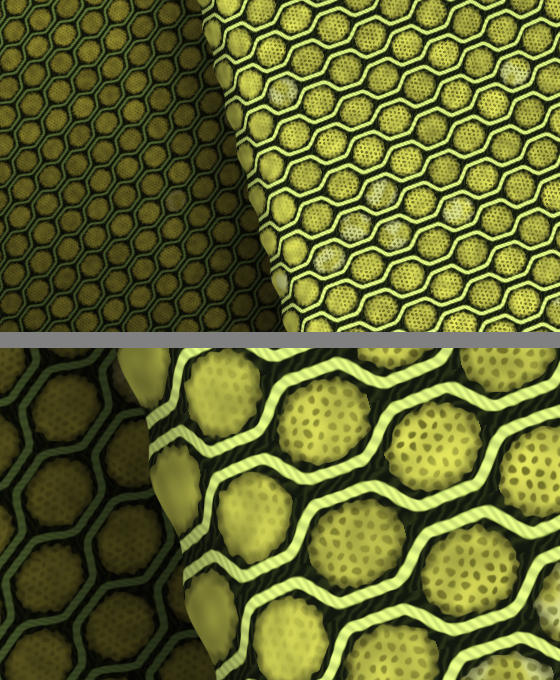
Top, the full canvas; bottom, a detail of the centre.
Reproduce this texture procedurally as a Shadertoy shader.

```glsl
// Folded sports mesh: a dim flat layer on the left, a bright layer rolling over it on the right.
// Zigzag cords swing together and apart on a skewed lattice, with dark rope between each pair.
// Oval holes reveal a finely perforated backing that varies from cell to cell.

const float PI = 3.14159;
const float TAU = 6.28318;
// Lattice of each layer, in canvas heights: step across the cords, half a zigzag along them, one hole centre
const vec2 FRONT_ACROSS = vec2(0.0355, -0.125), FRONT_ALONG = vec2(0.0983, 0.0362), FRONT_ORIGIN = vec2(0.996, 0.568);
const vec2 BACK_ACROSS = vec2(0.0722, -0.0482), BACK_ALONG = vec2(0.0449, 0.0614), BACK_ORIGIN = vec2(0.0877, 0.601);
// Sizes in units of one step across the cords; hole radii run across, then along
const vec2 FRONT_HOLE = vec2(0.325, 0.395), BACK_HOLE = vec2(0.365, 0.415);
const float FRONT_PAIR_GAP = 0.105, BACK_PAIR_GAP = 0.082;
const float CORD_HALF_WIDTH = 0.047;
const float CORD_CLEARANCE = 0.068;
const float PORE_DENSITY = 10.0;
// Fold line and the compression of the cloth as it rolls away
const float FOLD_BOTTOM = 0.866, FOLD_LEAN = 0.274;
const float ROLL_AMOUNT = 0.079, ROLL_WIDTH = 0.066;
const float SAG = 0.006;
// Colours
const vec3 ROPE_DARK = vec3(0.07, 0.09, 0.05);
const vec3 ROPE_LIGHT = vec3(0.21, 0.25, 0.11);
const vec3 CORD_SHADE = vec3(0.58, 0.68, 0.26);
const vec3 CORD_LIGHT = vec3(0.91, 1.0, 0.53);
const vec3 BACKING = vec3(0.76, 0.77, 0.31);
const vec3 PORE = vec3(0.34, 0.34, 0.10);
const vec3 GLINT = vec3(0.84, 0.88, 0.66);
const vec3 BACK_TINT = vec3(0.58, 0.54, 0.46);
const vec3 BACK_CORD_TINT = vec3(0.66, 0.80, 0.85);

float hash(vec2 p) {
    vec3 q = fract(p.xyx * vec3(0.1031, 0.1030, 0.0973));
    q += dot(q, q.yzx + 33.33);
    return fract((q.x + q.y) * q.z);
}

float corner(vec2 cell, vec2 offset) {
    float angle = TAU * hash(cell);
    return dot(vec2(cos(angle), sin(angle)), offset);
}

float gradientNoise(vec2 p) {
    vec2 i = floor(p), f = p - i, e = vec2(1, 0);
    vec2 u = f * f * f * (f * (f * 6.0 - 15.0) + 10.0);
    return mix(mix(corner(i, f), corner(i + e.xy, f - e.xy), u.x),
               mix(corner(i + e.yx, f - e.yx), corner(i + e.xx, f - e.xx), u.x), u.y);
}

// Staggered grid of soft dots, roughened by noise; 1 inside a pore
float pores(vec2 p) {
    p += 0.35 * gradientNoise(p * 0.9);
    float row = floor(p.y);
    vec2 f = vec2(fract(p.x + 0.5 * mod(row, 2.0)), p.y - row) - 0.5;
    return 1.0 - smoothstep(0.18, 0.42, length(f));
}

// One layer at q, measured from a hole centre; glints is the share of pale cells
vec3 mesh(vec2 q, vec2 across, vec2 along, vec2 radii, float pairGap, vec3 cordTint, float pitting, float glints) {
    float unit = length(across);
    float rowHeight = length(along) / unit;
    vec2 g = inverse(mat2(across, along)) * q;
    vec2 cloth = vec2(g.x, g.y * rowHeight);
    float aa = 1.3 / (iResolution.y * unit);
    float fray = gradientNoise(cloth * 11.0);

    // Zigzag with straight walls: swing is +1 on even rows and -1 on odd rows
    float ramp = clamp(2.0 * abs(mod(g.y, 2.0) - 1.0) - 0.5, 0.0, 1.0);
    float swing = 2.0 * ramp * ramp * (3.0 - 2.0 * ramp) - 1.0;
    float amplitude = 0.25 - pairGap;
    float slope = amplitude * 24.0 * ramp * (1.0 - ramp) / rowHeight;

    // Nearest cord; neighbours swing in opposite directions
    float cord = 9.0;
    for (int k = -1; k <= 1; k++) {
        float n = floor(2.0 * g.x) + float(k);
        float centre = 0.25 + 0.5 * n + amplitude * swing * cos(PI * n);
        float d = (g.x - centre) / sqrt(1.0 + slope * slope);
        if (abs(d) < abs(cord)) cord = d;
    }

    // Oval hole of the nearest cell, kept clear of the cords
    float row = round(g.y);
    float column = round(g.x - 0.5 * row);
    vec2 id = vec2(column, row);
    vec2 local = vec2(g.x - 0.5 * row - column, (g.y - row) * rowHeight);
    float oval = (length(local / radii) - 1.0) * radii.x;
    float hole = max(oval, CORD_CLEARANCE - abs(cord)) + 0.05 * fray;

    // Dark twisted rope
    float twist = 0.5 + 0.5 * sin(TAU * (cloth.y * 8.0 + cord * 9.0) + 3.0 * fray);
    vec3 color = mix(ROPE_DARK, ROPE_LIGHT, 0.6 * twist * twist);

    // Perforated backing with per-cell tone, wear and pale glints
    float tone = hash(id + 17.0);
    float wear = smoothstep(-0.4, 0.4, gradientNoise(cloth * 2.3 + 5.0));
    float pits = pores(cloth * PORE_DENSITY) * pitting * mix(0.5, 1.0, wear);
    vec3 backing = BACKING * (0.86 + 0.22 * tone + 0.25 * gradientNoise(cloth * 4.0));
    float pale = step(1.0 - glints, hash(id + 41.0)) * smoothstep(-0.1, 0.3, gradientNoise(cloth * 3.0) + 0.12);
    backing = mix(mix(backing, GLINT, 0.6 * pale), PORE, 0.8 * pits);
    backing *= mix(0.6, 1.0, smoothstep(0.0, 0.1, -hole));
    color = mix(color, backing, 1.0 - smoothstep(-aa, aa, hole));

    // Bright cord: rounded across its width, with fine slanted stitches
    float side = cord / CORD_HALF_WIDTH;
    float stitch = 0.93 + 0.07 * sin(TAU * (cloth.y * 12.0 - side * 0.4));
    vec3 thread = mix(CORD_SHADE, CORD_LIGHT, clamp(1.4 - side * side, 0.0, 1.0)) * stitch * cordTint;
    float edge = abs(cord) - CORD_HALF_WIDTH + 0.015 * fray;
    return mix(color, thread, 1.0 - smoothstep(-aa, aa, edge));
}

void mainImage(out vec4 fragColor, in vec2 fragCoord) {
    vec2 p = fragCoord / iResolution.y;
    float fold = p.x - FOLD_BOTTOM + FOLD_LEAN * p.y + 0.006 * sin(TAU * p.y / 0.125);
    vec2 sag = SAG * vec2(gradientNoise(p * 5.0), gradientNoise(p * 5.0 + 31.0));

    // Shaded back layer, darkest below and beside the fold
    float glints = 0.01 + 0.5 * smoothstep(0.12, 0.0, p.x) * smoothstep(0.65, 0.75, p.y);
    vec3 back = mesh(p + sag - BACK_ORIGIN, BACK_ACROSS, BACK_ALONG, BACK_HOLE, BACK_PAIR_GAP,
                     BACK_CORD_TINT, 0.45, glints);
    back *= BACK_TINT * mix(0.66, 1.14, p.y) * mix(0.5, 1.0, smoothstep(0.0, 0.28, -fold));

    // Lit front layer with mild perspective and a rolled edge
    vec2 q = p + sag - FRONT_ORIGIN;
    q.x += 0.06 * q.x * q.x + 0.12 * q.x * q.y - ROLL_AMOUNT * exp(-max(fold, 0.0) / ROLL_WIDTH);
    float pitting = smoothstep(0.02, 0.22, fold);
    vec3 front = mesh(q, FRONT_ACROSS, FRONT_ALONG, FRONT_HOLE, FRONT_PAIR_GAP, vec3(1.0), pitting, 0.14);
    front *= mix(0.65, 1.0, smoothstep(0.0, 0.09, fold)) * (1.05 - 0.06 * p.y);

    float pixel = 1.0 / iResolution.y;
    fragColor = vec4(mix(back, front, smoothstep(-pixel, pixel, fold)), 1.0);
}
```
